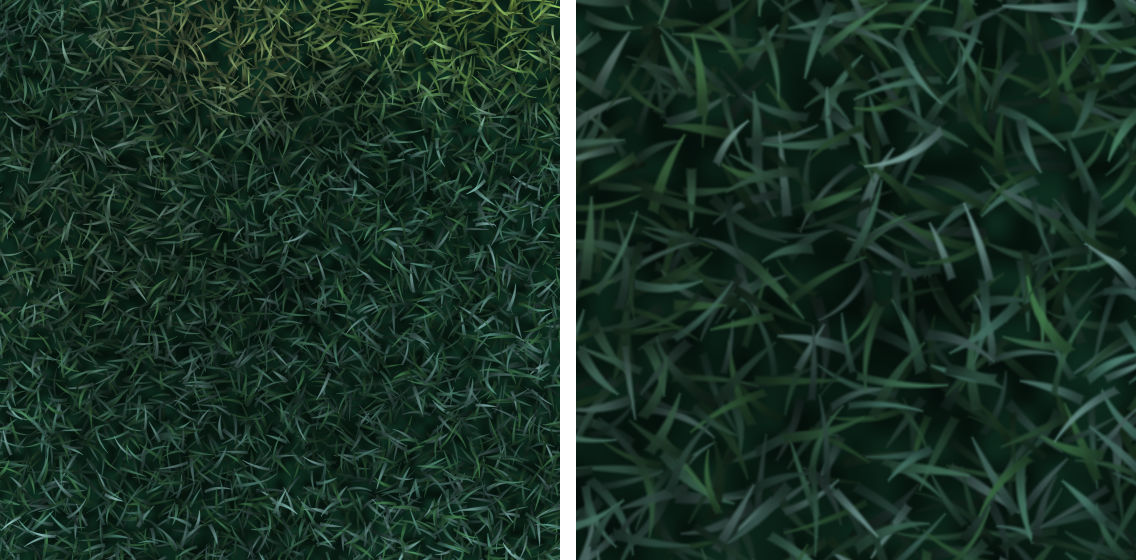
Left, the full canvas; right, a detail of the centre.
Give the GLSL for this texture, as a three.js fragment shader.

```glsl
#define LAYERS 14
#define GRID 18.0
#define BLADE_WIDTH 0.0029
#define EDGE 0.0014
#define BEND 0.4
#define EXPOSURE 1.2
#define SOIL vec3(0.025, 0.09, 0.062)
#define GREEN vec3(0.20, 0.37, 0.22)
#define TEAL vec3(0.27, 0.44, 0.40)
#define PALE vec3(0.43, 0.56, 0.56)
#define DRY vec3(0.52, 0.51, 0.33)
#define SUNLIT vec3(0.55, 0.65, 0.25)

varying vec2 vUv;

vec4 hash4(vec3 p) {
  vec4 q = fract(p.xyzx * vec4(0.1031, 0.1030, 0.0973, 0.1099));
  q += dot(q, q.wzxy + 33.33);
  return fract((q.xxyz + q.yzzw) * q.zywx);
}

float valueNoise(vec2 p) {
  vec2 cell = floor(p);
  vec2 f = fract(p);
  f = f * f * (3.0 - 2.0 * f);
  float a = hash4(vec3(cell, 91.0)).x;
  float b = hash4(vec3(cell + vec2(1.0, 0.0), 91.0)).x;
  float c = hash4(vec3(cell + vec2(0.0, 1.0), 91.0)).x;
  float d = hash4(vec3(cell + vec2(1.0, 1.0), 91.0)).x;
  return mix(mix(a, b, f.x), mix(c, d, f.x), f.y);
}

// Soft elliptical area: 1 at its centre, fading to 0
float patchMask(vec2 p, vec2 centre, vec2 radius) {
  vec2 d = (p - centre) / radius;
  return exp(-dot(d, d));
}

// x: coverage, y: position from root to tip
vec2 grassBlade(vec2 p, float len, float halfWidth, float bend) {
  float t = clamp(p.x / len + 0.5, 0.0, 1.0);
  float across = p.y - bend * len * t * (1.0 - t);
  float w = halfWidth * (1.0 - 0.85 * t * t);
  float d = max(abs(across) - w, abs(p.x) - 0.5 * len);
  return vec2(1.0 - smoothstep(-EDGE, EDGE, d), t);
}

void main() {
  // Broad variation of tint and light over the lawn
  float broad = valueNoise(vUv * 5.0 + 3.0);
  float fine = valueNoise(vUv * 13.0 + 17.0);
  float mottle = valueNoise(vUv * 60.0 + 5.0);
  vec2 warped = vUv + 0.08 * (vec2(broad, fine) - 0.5);
  float sun = patchMask(warped, vec2(0.83, 1.02), vec2(0.33, 0.17));
  float dry = patchMask(warped, vec2(0.38, 0.92), vec2(0.23, 0.17));
  dry = max(dry, 0.3 * patchMask(warped, vec2(0.15, 0.62), vec2(0.3, 0.25)));
  float blue = patchMask(warped, vec2(0.62, 0.05), vec2(0.4, 0.25));
  float shade = patchMask(warped, vec2(0.48, 0.48), vec2(0.24, 0.26));
  float light = EXPOSURE * (0.75 + 0.25 * broad + 0.25 * fine);
  light *= 1.0 - 0.27 * shade + 0.15 * sun + 0.08 * blue;

  vec3 color = SOIL * mix(0.6, 1.7, mottle) * light;

  // Blades stacked from the dark floor up to the lit tips
  for (int i = 0; i < LAYERS; i++) {
    float layer = float(i);
    float height = (layer + 1.0) / float(LAYERS);
    float c = cos(layer * 2.4), s = sin(layer * 2.4);
    vec2 p = mat2(c, s, -s, c) * (vUv - 0.5) * GRID + layer * vec2(7.31, 3.77) + 150.0;
    vec2 corner = floor(p - 0.5);

    // Centred blades no longer than a cell reach only the four nearest cells
    for (int n = 0; n < 4; n++) {
      float row = floor(float(n) * 0.5);
      vec2 cell = corner + vec2(float(n) - 2.0 * row, row);
      vec4 shape = hash4(vec3(cell, layer + 1.0));
      vec4 look = fract(shape * 61.0);

      vec2 direction = normalize(shape.zw - 0.4999);
      vec2 offset = (p - cell - shape.xy) / GRID;
      vec2 local = vec2(dot(offset, direction), direction.x * offset.y - direction.y * offset.x);
      float len = mix(0.55, 0.98, look.y) / GRID;
      float halfWidth = BLADE_WIDTH * mix(0.6, 1.15, look.x);
      vec2 blade = grassBlade(local, len, halfWidth, BEND * (shape.x * 2.0 - 1.0));

      // Hue of the blade, then its shading
      if (blade.x > 0.0) {
        vec3 tint = mix(GREEN, TEAL, smoothstep(0.1, 0.7, look.z));
        tint = mix(tint, PALE, smoothstep(0.72, 1.0, look.z + 0.12 * blue));
        tint = mix(mix(tint, DRY, 0.75 * dry), SUNLIT, 0.8 * sun);
        float lit = mix(0.45, 1.0, height) * mix(0.35, 0.98, look.w);
        lit *= mix(0.6, 1.1, smoothstep(0.0, 0.6, blade.y));
        color = mix(color, SOIL * 0.4 + tint * lit * light, blade.x * 0.92);
      }
    }
  }

  gl_FragColor = vec4(color, 1.0);
}
```
